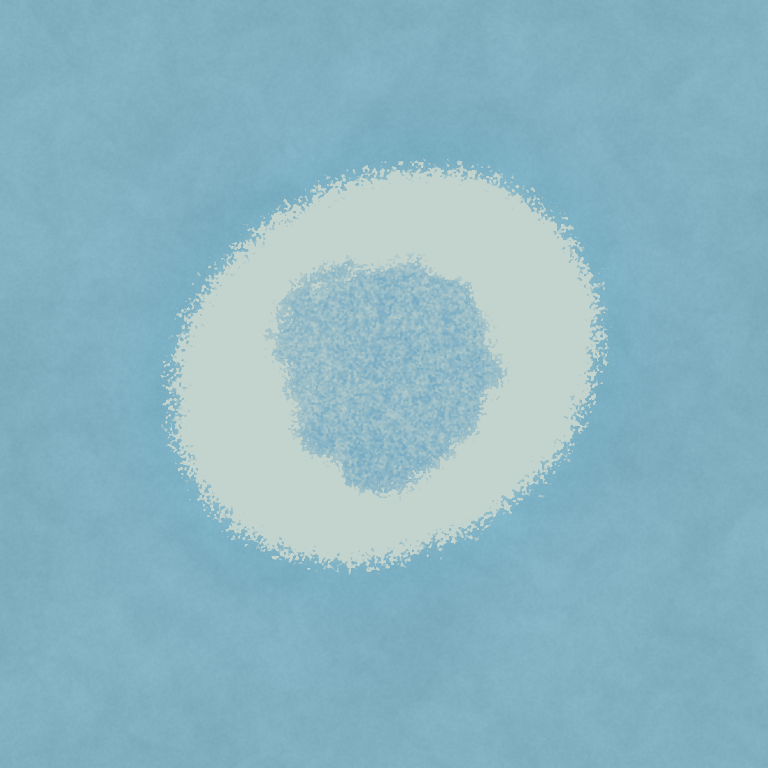
Write a Shadertoy shader that draws this background.

```glsl
// A soft pale ring of sprayed flecks on blue mottled paper.
// Tilted polar radii shape the ring; soft cellular noise, compared with a
// density that fades at both rims, breaks the pigment into flecks.

const vec3 PAPER = vec3(0.507, 0.692, 0.757);
const vec3 PIGMENT = vec3(0.765, 0.828, 0.802);
const vec3 HOLE_BLUE = vec3(0.455, 0.665, 0.765);
const vec3 HALO_BLUE = vec3(0.480, 0.690, 0.770);

const vec2 CENTER = vec2(0.502, 0.524);
const float OUTER_RADIUS = 0.297;
const vec2 OUTER_TILT = vec2(0.011, 0.023);  // cos and sin of the double angle
const float HOLE_RADIUS = 0.143;
const float HOLE_POINT = 0.008;              // threefold swell, one tip downward
const float OUTER_FADE = 0.078;
const float HOLE_FADE = 0.034;

const float FLECK_SCALE = 330.0;             // cells across the canvas
const float CLUMP_SCALE = 130.0;
const float FLECK_SOFTNESS = 0.12;
const float MOTTLE_STRENGTH = 0.055;
const float GRAIN_STRENGTH = 0.028;

vec3 hash3(vec2 p) {
    vec3 q = fract(vec3(p.xyx) * vec3(0.1031, 0.1030, 0.0973));
    q += dot(q, q.yxz + 33.33);
    return fract((q.xxy + q.yzz) * q.zyx);
}

// Cellular noise whose random cell values blend smoothly into each other.
float softCells(vec2 p) {
    vec2 cell = floor(p);
    vec2 local = p - cell;
    float total = 0.0;
    float weights = 0.0;
    for (int y = -1; y <= 1; y++) {
        for (int x = -1; x <= 1; x++) {
            vec2 offset = vec2(x, y);
            vec3 random = hash3(cell + offset + 71.0);
            vec2 toPoint = offset + random.xy - local;
            float weight = exp(-5.0 * dot(toPoint, toPoint));
            total += weight * random.z;
            weights += weight;
        }
    }
    return total / weights;
}

// Cloudy blotches, bent by layered sines so that no cell looks round.
float mottle(vec2 p) {
    vec2 bent = p + 0.012 * sin(p.yx * 31.0 + 2.0 * sin(p * 17.0));
    return 0.40 * softCells(bent * 9.0)
         + 0.35 * softCells(bent * 24.0 + 13.0)
         + 0.25 * softCells(bent * 62.0 + 29.0);
}

void mainImage(out vec4 fragColor, in vec2 fragCoord) {
    float size = min(iResolution.x, iResolution.y);
    vec2 uv = (fragCoord - 0.5 * iResolution.xy) / size + 0.5;
    vec2 p = uv - CENTER;
    float radius = length(p);
    float angle = atan(p.y, p.x + 1e-6);

    // Distances from the two rims of the ring
    float outerRadius = OUTER_RADIUS
        + dot(OUTER_TILT, vec2(cos(2.0 * angle), sin(2.0 * angle)));
    float holeRadius = HOLE_RADIUS + HOLE_POINT * cos(3.0 * angle + 4.712);
    float outer = radius - outerRadius;
    float inner = radius - holeRadius;

    // Noise layers
    float fleck = softCells(uv * FLECK_SCALE);
    float clump = softCells(uv * CLUMP_SCALE + 47.0);
    float cloud = mottle(uv) - 0.5;
    float grain = mix(fleck, clump, 0.3);

    // Paper: blotches, fine grain and a faint blue halo near the ring
    float halo = exp(-max(outer, 0.0) * 22.0);
    vec3 color = mix(PAPER, HALO_BLUE, 0.8 * halo);
    color += MOTTLE_STRENGTH * cloud + GRAIN_STRENGTH * (grain - 0.5);

    // The hole: a thin, grainy wash of pigment over deeper blue
    float wash = clamp(0.42 + 0.85 * (grain - 0.5) + 0.3 * cloud, 0.0, 1.0);
    float inside = 1.0 - smoothstep(-OUTER_FADE, -0.02, outer);
    color = mix(color, mix(HOLE_BLUE, PIGMENT, wash), inside);

    // The ring: flecks appear wherever the density exceeds the grain
    float density = 1.0 - smoothstep(-OUTER_FADE, 0.012, outer);
    density *= smoothstep(-HOLE_FADE, HOLE_FADE, inner + 0.05 * cloud);
    float level = density * 1.3 - 0.15 + 0.25 * cloud * density;
    float cover = smoothstep(grain - FLECK_SOFTNESS, grain + FLECK_SOFTNESS, level);
    color = mix(color, PIGMENT, cover);

    fragColor = vec4(color, 1.0);
}
```
